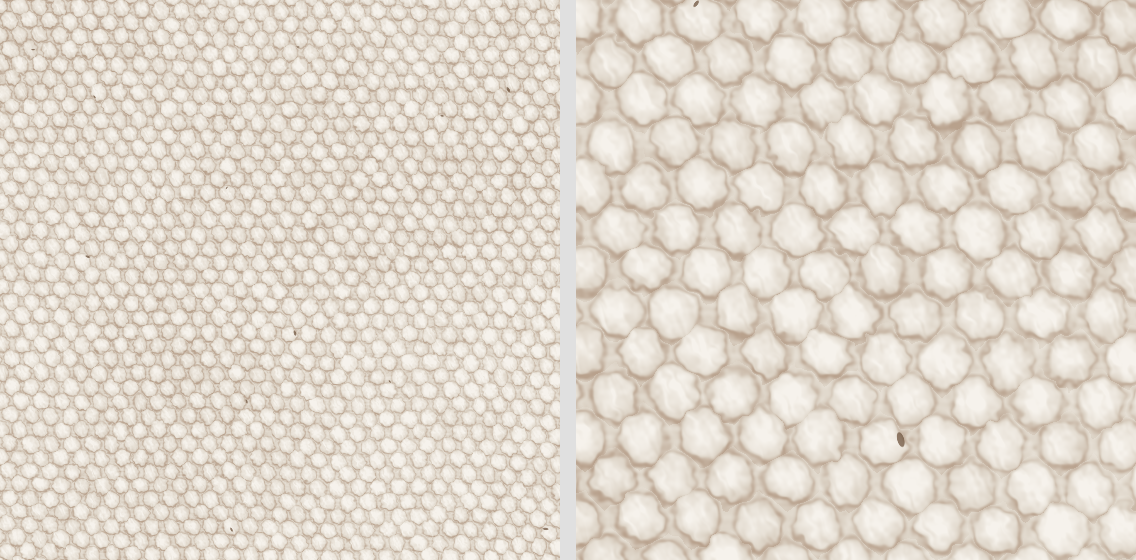
Left, the full canvas; right, a detail of the centre.
This texture is drawn by a WebGL 2 fragment shader. Its source:

```glsl
#version 300 es
precision highp float;
// Coarse cotton canvas in plain weave: 28 raised warp bumps across, 40 rows
// up, alternate rows shifted half a pitch. The nearest jittered ellipse gives
// each bump; the weft shows in the gaps, with fibres, fuzz and sparse flecks.
uniform vec2 u_resolution;
out vec4 fragColor;

float hash(vec2 p) {
    vec3 a = fract(p.xyx * vec3(0.1031, 0.1030, 0.0973));
    a += dot(a, a.yzx + 33.33);
    return fract((a.x + a.y) * a.z);
}

float noise(vec2 p) {
    vec2 i = floor(p), f = fract(p);
    f = f * f * (3.0 - 2.0 * f);
    return mix(mix(hash(i), hash(i + vec2(1, 0)), f.x),
               mix(hash(i + vec2(0, 1)), hash(i + vec2(1, 1)), f.x), f.y);
}

// Nearest bump: xy = offset in bump radii, z = distance, w = its random value
vec4 nearestBump(vec2 q) {
    vec4 best = vec4(0.0, 0.0, 9.0, 0.0);
    for (int j = -1; j <= 1; j++) {
        float row = floor(q.y) + float(j);
        float shift = 0.5 * mod(row, 2.0);
        for (int i = -1; i <= 1; i++) {
            vec2 id = vec2(floor(q.x - shift) + float(i), row);
            float rnd = hash(id + 71.0);
            vec2 jitter = vec2(hash(id + 13.0), hash(id + 37.0)) - 0.5;
            vec2 center = id + 0.5 + vec2(shift, 0.0) + jitter * vec2(0.10, 0.16);
            vec2 size = vec2(0.34 + 0.06 * rnd, 0.52 + 0.10 * hash(id + 97.0));
            vec2 d = q - center;
            d.x += 0.07 * d.y;
            d /= size;
            float r = length(d);
            if (r < best.z) best = vec4(d, r, rnd);
        }
    }
    return best;
}

// Tiny dark seed flecks, present in a few cells of a coarse grid
float flecks(vec2 uv, float pixel) {
    vec2 g = uv * 8.0, id = floor(g);
    vec2 d = fract(g) - 0.2 - 0.6 * vec2(hash(id + 5.0), hash(id + 19.0));
    float angle = 6.28 * hash(id + 43.0);
    d = mat2(cos(angle), sin(angle), -sin(angle), cos(angle)) * d;
    float dist = length(d * vec2(1.0, 2.2)) / 8.0;
    float radius = 0.0022 + 0.003 * hash(id + 61.0);
    return step(0.78, hash(id + 83.0)) * (1.0 - smoothstep(radius - pixel, radius + pixel, dist));
}

void main() {
    vec2 uv = gl_FragCoord.xy / u_resolution;
    float pixel = 1.0 / min(u_resolution.x, u_resolution.y);

    // Slightly tilted, wavering threads with ragged edges
    vec2 q = uv * vec2(28.0, 40.0);
    q.y += 0.6 * uv.x + 0.35 * (noise(uv * 5.0) - 0.5);
    q.x += 0.30 * (noise(uv * 6.0 + 40.0) - 0.5);
    vec2 fuzz = vec2(noise(uv * 190.0), noise(uv * 190.0 + 57.0)) - 0.5;
    vec4 bump = nearestBump(q + fuzz * vec2(0.12, 0.17));
    vec2 d = bump.xy;
    float r = bump.z;

    // Rounded bump lit from the upper left, with steep slanting fibres
    float strand = noise(vec2(d.x * 4.5 + d.y * 2.0, d.y * 1.2) + bump.w * 90.0) - 0.5;
    float top = 0.56 + 0.40 * (1.0 - r * r) + 0.10 * dot(d, vec2(-0.5, 0.8));
    top += 0.26 * strand + 0.14 * (bump.w - 0.5);

    // Weft in the gap: dark at the contact edge, deepest below a bump
    float weft = mix(0.20, 0.56, smoothstep(1.0, 1.35, r));
    weft -= 0.15 * smoothstep(0.2, 0.9, -d.y);
    weft += 0.20 * (noise(q * vec2(2.5, 9.0)) - 0.5);

    // Join, then add fine lint and broad unevenness
    float tone = mix(top, weft, smoothstep(0.86, 1.14, r));
    tone += 0.16 * (noise(uv * 330.0) - 0.5) + 0.12 * (noise(uv * 70.0) - 0.5);
    tone += 0.10 * (noise(uv * 3.0 + 9.0) - 0.5) + 0.05 * (uv.x - uv.y);
    tone = clamp(tone, 0.0, 1.0);

    vec3 shadow = vec3(0.72, 0.63, 0.55);
    vec3 cotton = vec3(0.87, 0.835, 0.785);
    vec3 light = vec3(0.965, 0.95, 0.925);
    vec3 color = mix(shadow, cotton, smoothstep(0.0, 0.5, tone) * 0.4 + min(tone * 2.0, 1.0) * 0.6);
    color = mix(color, light, clamp(tone * 2.0 - 1.0, 0.0, 1.0));
    color = mix(color, vec3(0.40, 0.29, 0.20), 0.7 * flecks(uv, pixel));
    fragColor = vec4(color, 1.0);
}
```
